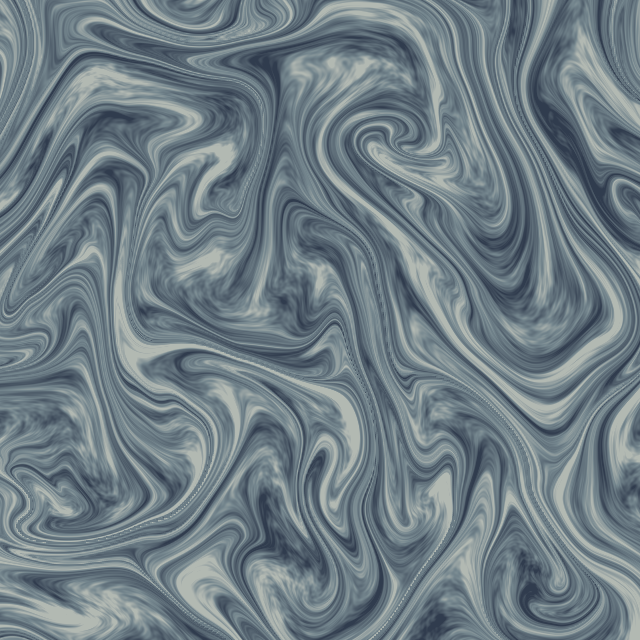
Write a WebGL 2 fragment shader that draws this texture.

```glsl
#version 300 es
precision highp float;
// Slate-blue marbled fluid: cloudy pigment folded into fine streaks by a swirling flow.

uniform vec2 u_resolution;
out vec4 fragColor;

// Flow
const int FLOW_STEPS = 36;
const float FLOW_TIME = 0.56;       // total stirring time
const float SWIRL_FREQ = 2.9;       // large eddies per canvas
const float EDDY_FREQ = 6.1;        // small eddies per canvas
const float EDDY_SPEED = 0.23;      // speed of small eddies against large ones
const vec2 SWIRL_DRIFT = vec2(0.6, -0.4);
const vec2 EDDY_DRIFT = vec2(-0.9, 0.8);

// Pigment
const int PIGMENT_OCTAVES = 5;
const float PIGMENT_FREQ = 8.5;
const float PIGMENT_GAIN = 0.74;
const float NOISE_DEVIATION = 0.216; // standard deviation of one noise octave
const float CONTRAST = 1.14;
const float FADE_START = 0.4;       // octave cycles per pixel where fading begins
const float FADE_END = 1.1;

// Colour ramp, placed in standard deviations of the pigment
const vec3 DARK = vec3(0.19, 0.235, 0.305);
const vec3 MIDDLE = vec3(0.46, 0.53, 0.56);
const vec3 PALE = vec3(0.70, 0.725, 0.70);
const float DARK_AT = -2.5;
const float MIDDLE_AT = 0.42;
const float PALE_AT = 2.1;

// Random unit vector for a lattice cell
vec2 cellGradient(vec2 cell) {
    uvec2 k = uvec2(ivec2(cell) + 4096);
    uint h = k.x * 73856093u ^ k.y * 19349663u;
    h = (h ^ (h >> 16)) * 73244475u;
    h = (h ^ (h >> 15)) * 73244475u;
    h ^= h >> 16;
    float angle = float(h & 65535u) * (6.283185 / 65536.0);
    return vec2(cos(angle), sin(angle));
}

// Gradient noise: value in x, its derivatives in yz
vec3 gradientNoise(vec2 p) {
    vec2 cell = floor(p);
    vec2 f = p - cell;
    vec2 u = f * f * f * (f * (f * 6.0 - 15.0) + 10.0);
    vec2 du = 30.0 * f * f * (f * (f - 2.0) + 1.0);
    vec2 ga = cellGradient(cell);
    vec2 gb = cellGradient(cell + vec2(1.0, 0.0));
    vec2 gc = cellGradient(cell + vec2(0.0, 1.0));
    vec2 gd = cellGradient(cell + vec2(1.0, 1.0));
    float a = dot(ga, f);
    float b = dot(gb, f - vec2(1.0, 0.0));
    float c = dot(gc, f - vec2(0.0, 1.0));
    float d = dot(gd, f - vec2(1.0, 1.0));
    float twist = a - b - c + d;
    float value = a + u.x * (b - a) + u.y * (c - a) + u.x * u.y * twist;
    vec2 slope = ga + u.x * (gb - ga) + u.y * (gc - ga)
               + u.x * u.y * (ga - gb - gc + gd)
               + du * (u.yx * twist + vec2(b, c) - a);
    return vec3(value, slope);
}

// Divergence-free velocity from two drifting stream functions
vec2 flowVelocity(vec2 p, float phase) {
    vec2 swirl = gradientNoise(p * SWIRL_FREQ + SWIRL_DRIFT * phase + 11.3).yz;
    vec2 eddy = gradientNoise(p * EDDY_FREQ + EDDY_DRIFT * phase + 47.7).yz;
    vec2 slope = swirl + EDDY_SPEED * eddy;
    return vec2(slope.y, -slope.x);
}

// Trace a point back to where its pigment came from
vec2 traceBack(vec2 p) {
    float dt = FLOW_TIME / float(FLOW_STEPS);
    for (int i = 0; i < FLOW_STEPS; i++) {
        p -= dt * flowVelocity(p, float(i) / float(FLOW_STEPS));
    }
    return p;
}

// Layered noise in standard deviations; octaves finer than the footprint fade out
float pigment(vec2 p, float footprint) {
    const mat2 TURN = mat2(0.8, 0.6, -0.6, 0.8);
    float sum = 0.0, power = 0.0, gain = 1.0, freq = PIGMENT_FREQ;
    for (int i = 0; i < PIGMENT_OCTAVES; i++) {
        float keep = 1.0 - smoothstep(FADE_START, FADE_END, footprint * freq);
        sum += gain * keep * gradientNoise(p * freq + 19.1 * float(i)).x;
        power += gain * gain;
        gain *= PIGMENT_GAIN;
        freq *= 2.0;
        p = TURN * p;
    }
    return CONTRAST * sum / (NOISE_DEVIATION * sqrt(power));
}

vec3 slateRamp(float tone) {
    vec3 lower = mix(DARK, MIDDLE, clamp((tone - DARK_AT) / (MIDDLE_AT - DARK_AT), 0.0, 1.0));
    return mix(lower, PALE, clamp((tone - MIDDLE_AT) / (PALE_AT - MIDDLE_AT), 0.0, 1.0));
}

void main() {
    vec2 p = gl_FragCoord.xy / min(u_resolution.x, u_resolution.y);
    vec2 source = traceBack(p);
    float footprint = max(length(dFdx(source)), length(dFdy(source)));
    fragColor = vec4(slateRamp(pigment(source, footprint)), 1.0);
}
```
